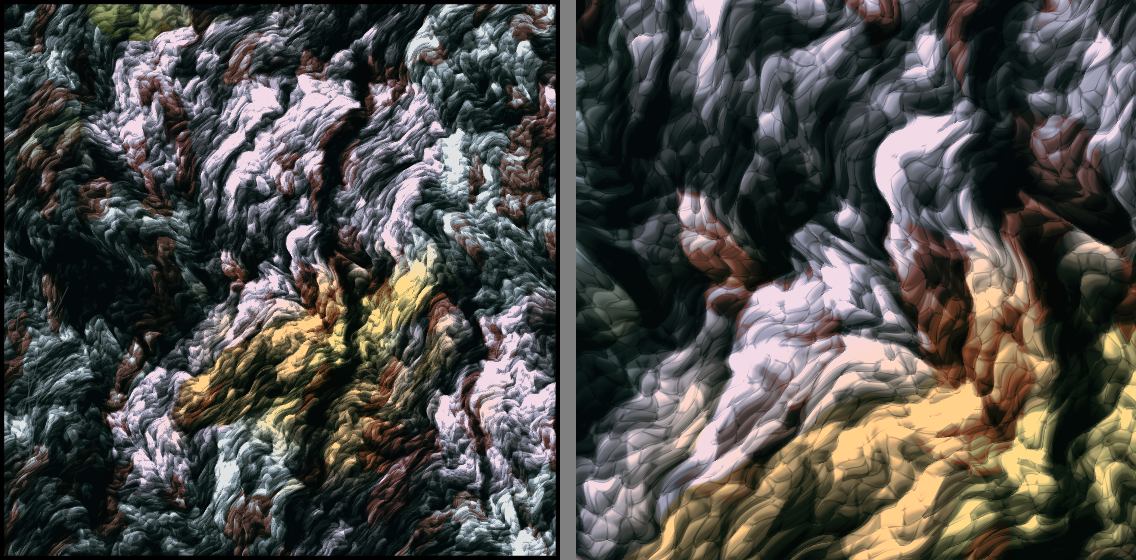
Left: the whole. Right: its middle third, enlarged.
Write a three.js fragment shader that draws this texture.

```glsl
// A weathered cliff face: leaning, fractured rock with dark fissures.
// Layers of tilted cellular facets, from slabs down to grit, are summed into
// one light value, which picks the stone colour; stains and moss tint it.

#define LAYERS 5
#define SLAB_SCALE 3.6
#define LAYER_STEP 2.25
#define LEAN 0.5
#define STRETCH vec2(1.4, 0.75)
#define TILT 0.55
#define CONTRAST 3.2
#define BRIGHTNESS 0.2
#define CRACK_DEPTH 0.9
#define SOFTNESS 0.004
#define LIGHT vec2(-0.35, 0.94)
#define FRAME 0.008

varying vec2 vUv;

const vec3 BLACK  = vec3(0.01, 0.035, 0.04);
const vec3 SHADOW = vec3(0.05, 0.11, 0.10);
const vec3 SLATE  = vec3(0.20, 0.25, 0.25);
const vec3 STONE  = vec3(0.36, 0.42, 0.44);
const vec3 PALE   = vec3(0.58, 0.65, 0.70);
const vec3 WHITE  = vec3(0.88, 0.89, 0.89);
const vec3 MOSS   = vec3(0.24, 0.27, 0.07);
const vec3 OCHRE_TINT = vec3(1.14, 0.96, 0.60);
const vec3 RUST_TINT  = vec3(1.45, 0.84, 0.72);
const vec3 LILAC_TINT = vec3(1.08, 0.96, 1.02);

vec3 hash3(vec2 c) {
  vec3 q = fract(c.xyx * vec3(0.1031, 0.1030, 0.0973));
  q += dot(q, q.yxz + 33.33);
  return fract((q.xxy + q.yzz) * q.zyx);
}

// Layered sines that make straight edges jagged
vec2 warp(vec2 p) {
  float amp = 0.025, freq = 9.0;
  for (int i = 0; i < 5; i++) {
    p += amp * sin(p.yx * freq + vec2(1.3, 4.1) * float(i + 1));
    p += 0.4 * amp * sin((p.x + p.y) * freq * 1.3 + vec2(0.0, 2.0));
    amp *= 0.5;
    freq *= 2.1;
  }
  return p;
}

// Cellular facets: x = tone of the tilted plane, y = gap to edge, z = tint
vec3 facet(vec2 p, vec2 light, float soft) {
  vec2 cell = floor(p), f = fract(p);
  vec2 dist = vec2(9.0), tone = vec2(0.0);
  float tint = 0.0;
  for (int j = -1; j <= 1; j++)
  for (int i = -1; i <= 1; i++) {
    vec2 g = vec2(float(i), float(j));
    vec3 h = hash3(cell + g);
    vec2 r = f - g - h.xy;
    float d = length(r);
    float t = h.z - 0.5 + TILT * dot(r, light + h.yx - 0.5);
    if (d < dist.x) {
      dist = vec2(d, dist.x);
      tone = vec2(t, tone.x);
      tint = fract(h.z * 7.3 + h.x);
    } else if (d < dist.y) {
      dist.y = d;
      tone.y = t;
    }
  }
  float gap = dist.y - dist.x;
  float own = smoothstep(0.0, soft, gap);
  return vec3(mix(0.5 * (tone.x + tone.y), tone.x, own), gap, tint);
}

float segment(vec2 p, vec2 a, vec2 b) {
  vec2 ab = b - a;
  return length(p - a - ab * clamp(dot(p - a, ab) / dot(ab, ab), 0.0, 1.0));
}

float fissure(vec2 p, vec2 a, vec2 b, float width) {
  return 1.0 - smoothstep(0.35 * width, width, segment(p, a, b));
}

float blob(vec2 p, vec2 centre, vec2 size) {
  vec2 d = (p - centre) / size;
  return exp(-dot(d, d));
}

vec3 stoneRamp(float z) {
  vec3 c = mix(BLACK, SHADOW, smoothstep(-1.9, -0.6, z));
  c = mix(c, SLATE, smoothstep(-0.7, 0.1, z));
  c = mix(c, STONE, smoothstep(0.15, 0.75, z));
  c = mix(c, PALE, smoothstep(0.75, 1.35, z));
  return mix(c, WHITE, smoothstep(1.35, 2.0, z));
}

void main() {
  vec2 p = warp(vUv);

  // Facets from slabs to grit
  float z = BRIGHTNESS, scale = SLAB_SCALE;
  vec3 tints = vec3(0.0);
  for (int i = 0; i < LAYERS; i++) {
    float n = float(i), angle = LEAN + 0.4 * sin(n * 2.1);
    float weight = 0.54 - 0.03 * n;
    mat2 turn = mat2(cos(angle), sin(angle), -sin(angle), cos(angle));
    vec3 f = facet(turn * p * STRETCH * scale + n * 17.3, turn * LIGHT, SOFTNESS * scale);
    float crack = 1.0 - smoothstep(0.0, 0.16, f.y);
    z += weight * (CONTRAST * f.x - CRACK_DEPTH * crack);
    if (i < 3) tints = vec3(tints.yz, f.z);
    scale *= LAYER_STEP;
  }

  // Broad light and deep fissures
  z += 0.8 * blob(vUv, vec2(0.62, 0.5), vec2(0.45)) - 0.42;
  z -= 2.2 * fissure(p, vec2(0.55, 0.05), vec2(0.65, 0.92), 0.024);
  z -= 1.6 * fissure(p, vec2(0.36, 0.58), vec2(0.52, 0.84), 0.016);
  z -= 1.8 * fissure(p, vec2(0.82, 0.42), vec2(0.87, 0.08), 0.016);
  z -= 1.3 * fissure(p, vec2(0.08, 0.46), vec2(0.19, 0.68), 0.070);
  vec3 col = stoneRamp(z);

  // Mineral stains and moss
  float ochre = blob(vUv, vec2(0.58, 0.33), vec2(0.28, 0.24)) + 0.5 * tints.y - 0.25;
  col *= mix(vec3(1.0), LILAC_TINT, smoothstep(0.45, 0.6, tints.x));
  col *= mix(vec3(1.0), RUST_TINT, smoothstep(0.68, 0.8, tints.z) * smoothstep(1.2, 0.3, z));
  col *= mix(vec3(1.0), OCHRE_TINT, smoothstep(0.35, 0.75, ochre));
  float moss = blob(vUv, vec2(0.2, 0.9), vec2(0.22, 0.16)) * smoothstep(0.5, 0.7, tints.y);
  col = mix(col, MOSS * (0.75 + 0.4 * z), 0.8 * moss * smoothstep(-0.8, 0.2, z));

  // Thin dry twigs at the lower left
  for (int i = 0; i < 7; i++) {
    vec3 h = hash3(vec2(float(i), 5.0));
    vec2 root = vec2(0.01 + 0.06 * h.x, 0.12 + 0.3 * h.y);
    float d = segment(vUv, root, root + vec2(0.12 * h.z - 0.03, 0.09 + 0.08 * h.x));
    col = mix(col, STONE, 0.45 * (1.0 - smoothstep(0.0003, 0.0018, d)));
  }

  // Dark border
  vec2 edge = min(vUv, 1.0 - vUv);
  col *= smoothstep(FRAME - 0.002, FRAME + 0.001, min(edge.x, edge.y));
  gl_FragColor = vec4(clamp(col, 0.0, 1.0), 1.0);
}
```
